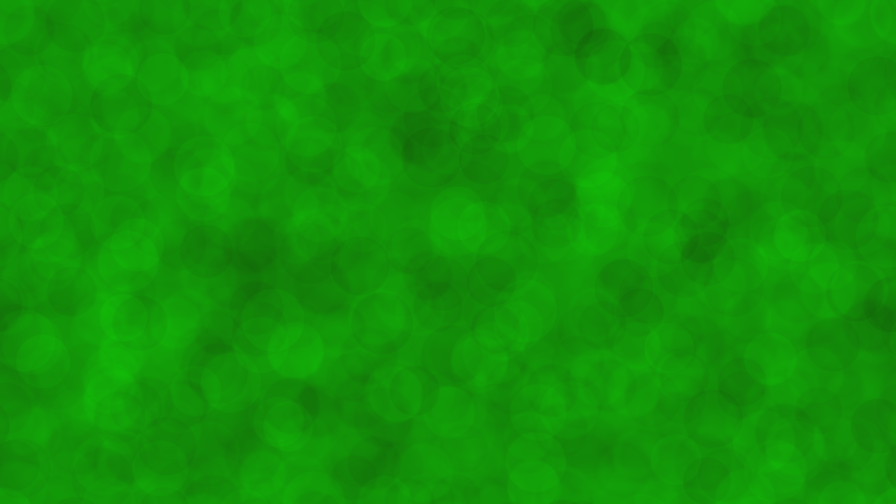
This background is drawn by a Shadertoy shader. Its source:

```glsl
vec3 hash3(vec3 p) {
    p = fract(p * vec3(0.1031, 0.1030, 0.0973));
    p += dot(p, p.yxz + 33.33);
    return fract((p.xxy + p.yxx) * p.zyx);
}

// Value noise centred on zero, wrapping after a whole number of cells
float wrappedNoise(vec2 uv, vec2 cells, float seed) {
    vec2 p = uv * cells;
    vec2 i = floor(p), f = fract(p);
    f = f * f * f * (f * (f * 6.0 - 15.0) + 10.0);
    vec2 a = mod(i, cells), b = mod(i + 1.0, cells);
    float low = mix(hash3(vec3(a, seed)).x, hash3(vec3(b.x, a.y, seed)).x, f.x);
    float high = mix(hash3(vec3(a.x, b.y, seed)).x, hash3(vec3(b, seed)).x, f.x);
    return mix(low, high, f.y) - 0.5;
}

// Overlapping translucent discs, some lighter and some darker
float bokeh(vec2 uv, vec2 cells) {
    vec2 p = uv * cells;
    vec2 home = floor(p);
    float sum = 0.0;
    for (int y = -1; y <= 1; y++)
    for (int x = -1; x <= 1; x++)
    for (int layer = 0; layer < 6; layer++) {
        vec2 cell = home + vec2(x, y);
        vec3 id = vec3(mod(cell, cells), float(layer) * 7.0 + 3.0);
        vec3 place = hash3(id);
        vec3 look = hash3(id + 41.0);
        float radius = mix(0.44, 0.58, look.x);
        float softness = mix(0.035, 0.16, look.y * look.y);
        float dist = length(p - cell - place.xy);
        float disc = 1.0 - smoothstep(radius - softness, radius, dist);
        float rim = 0.85 + 0.3 * smoothstep(0.5, 1.0, dist / radius);
        sum += disc * rim * (look.z * 2.0 - 1.0);
    }
    return sum;
}

void mainImage(out vec4 fragColor, in vec2 fragCoord) {
    vec2 uv = fragCoord / iResolution.xy;

    // Soft clouds from broad to fine
    float clouds = 0.07 * wrappedNoise(uv, vec2(7, 4), 11.0)
                 + 0.07 * wrappedNoise(uv, vec2(16, 9), 23.0)
                 + 0.05 * wrappedNoise(uv, vec2(32, 18), 37.0)
                 + 0.025 * wrappedNoise(uv, vec2(64, 36), 53.0);

    float green = 0.579 + clouds + 0.03 * bokeh(uv, vec2(16, 9));
    fragColor = vec4(0.07, green, 0.03, 1.0);
}
```
